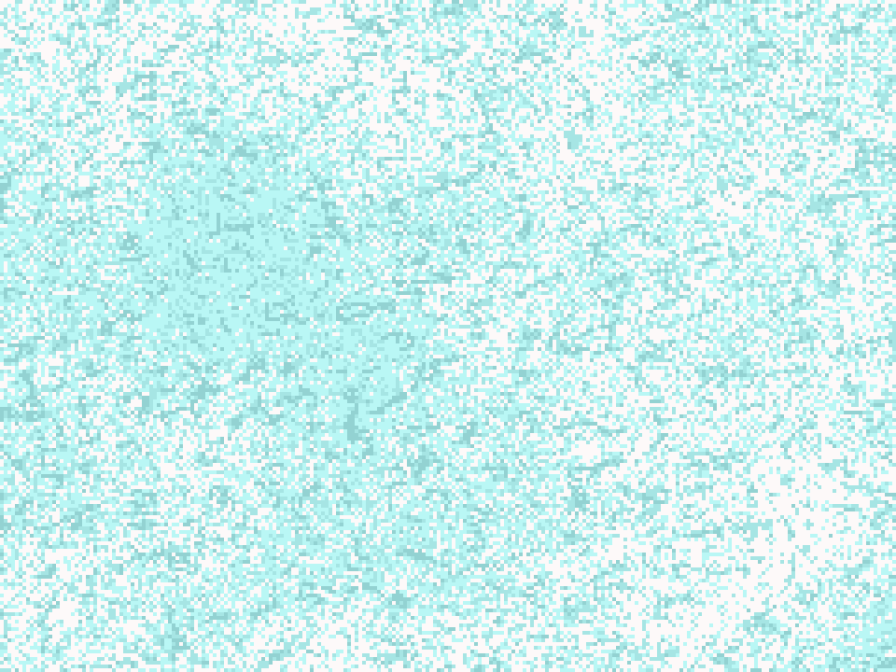
Reproduce this texture procedurally as a Shadertoy shader.

```glsl
// Grainy aqua paper: soft clouds of ink dithered into small square grains,
// crossed by short, wavy, mostly level creases in darker teal.
// Each grain takes one of four flat tones; grain borders are area-filtered.

const float ROWS = 180.0;  // grains along the canvas height

vec3 hash3(vec2 p) {
    vec3 q = fract(p.xyx * vec3(0.1031, 0.1030, 0.0973));
    q += dot(q, q.yxz + 33.33);
    return fract((q.xxy + q.yzz) * q.zyx);
}

vec2 gradientAt(vec2 p) {
    float angle = 6.2832 * hash3(p + 71.0).x;
    return vec2(cos(angle), sin(angle));
}

float gradientNoise(vec2 p) {
    vec2 i = floor(p), f = p - i;
    vec2 u = f * f * f * (f * (f * 6.0 - 15.0) + 10.0);
    vec2 e = vec2(0.0, 1.0);
    float low = mix(dot(gradientAt(i), f), dot(gradientAt(i + e.yx), f - e.yx), u.x);
    float high = mix(dot(gradientAt(i + e), f - e), dot(gradientAt(i + 1.0), f - 1.0), u.x);
    return mix(low, high, u.y);
}

float fbm(vec2 p) {
    float sum = 0.0, amplitude = 0.6;
    for (int octave = 0; octave < 4; octave++) {
        sum += amplitude * gradientNoise(p);
        p = mat2(1.6, 1.2, -1.2, 1.6) * p + 17.3;
        amplitude *= 0.55;
    }
    return sum;
}

// Share of inked grains: clouds, with a broad wash at the left
float inkDensity(vec2 p) {
    vec2 d = (p - vec2(0.2, 0.54)) / vec2(0.42, 0.3);
    float wash = exp(-dot(d, d));
    return clamp(0.46 + 0.75 * fbm(p * 2.6 + 5.0) + 0.38 * wash, 0.17, 0.9);
}

// Broken contour lines of a flattened, warped noise
bool onCrease(vec2 cell, float chance) {
    vec2 p = cell * vec2(0.085, 0.17) + cell.x * vec2(0.0, 0.025);
    p += 0.5 * gradientNoise(cell * 0.19 + 40.0);
    float line = abs(gradientNoise(p + 90.0));
    float gaps = gradientNoise(cell * 0.12 + 130.0);
    return line < 0.085 && gaps > 0.0 && chance < 0.85;
}

vec3 grainColor(vec2 cell) {
    const vec3 paper = vec3(0.992, 0.975, 0.975);
    const vec3 aqua = vec3(0.725, 0.968, 0.962);
    const vec3 teal = vec3(0.650, 0.898, 0.894);
    const vec3 deepTeal = vec3(0.575, 0.825, 0.822);

    vec3 rnd = hash3(cell + 11.0);
    float density = inkDensity(cell / ROWS);

    // Random dither, evened out a little by a checker
    float checker = mod(cell.x + cell.y, 2.0);
    bool inked = mix(rnd.x, 0.25 + 0.5 * checker, 0.22) < density;

    if (onCrease(cell, rnd.z)) return inked ? deepTeal : teal;
    if (!inked) return paper;
    if (rnd.y > 0.97) return deepTeal;
    return rnd.y < 0.5 - 0.28 * density ? teal : aqua;
}

void mainImage(out vec4 fragColor, in vec2 fragCoord) {
    // Blend the grains under one pixel by the area each one covers
    float pixel = ROWS / iResolution.y;
    vec2 corner = fragCoord * pixel - 0.5 * pixel;
    vec2 cell = floor(corner);
    vec2 cover = clamp((corner + pixel - cell - 1.0) / pixel, 0.0, 1.0);

    vec3 color = vec3(0.0);
    for (int k = 0; k < 4; k++) {
        vec2 side = vec2(k & 1, k >> 1);
        vec2 weight = mix(1.0 - cover, cover, side);
        color += weight.x * weight.y * grainColor(cell + side);
    }
    fragColor = vec4(color, 1.0);
}
```
